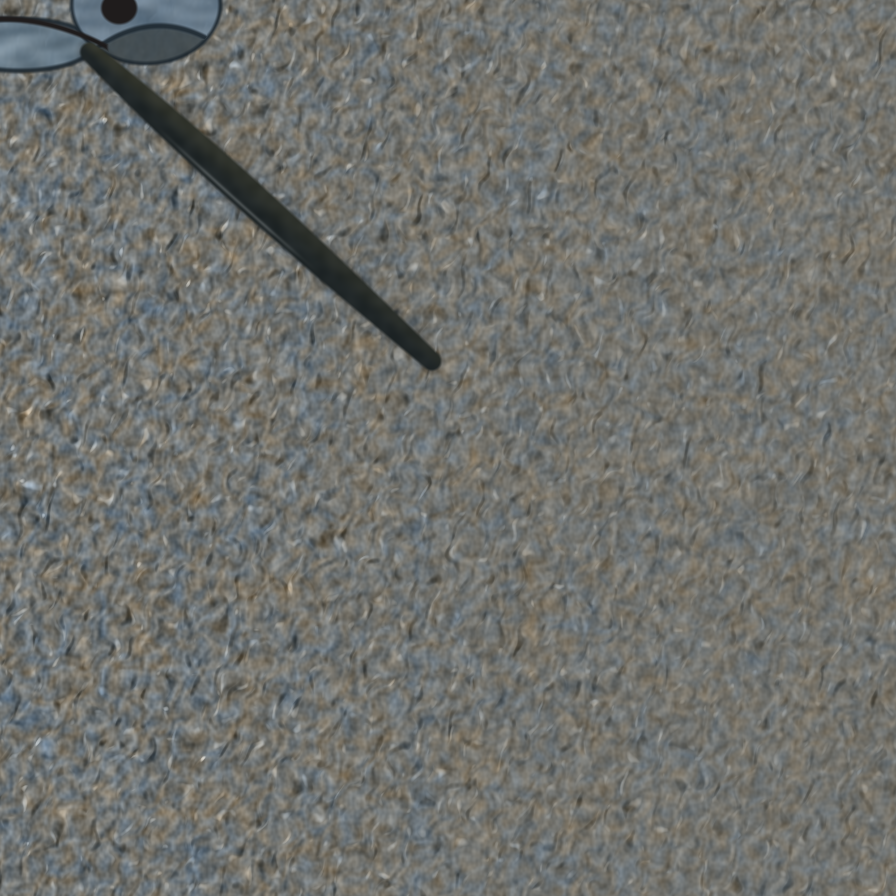
A Shadertoy shader for this texture:

```glsl
// Weathered granular stone in grey, tan and slate, with a dark tapered rod
// and two glassy rimmed ovals at the upper left. The grain is layered, warped
// gradient noise; the objects are soft distance functions laid over it.

vec2 hashDirection(vec2 cell) {
    vec3 p = fract(vec3(cell.xyx) * vec3(0.1031, 0.1030, 0.0973));
    p += dot(p, p.yzx + 33.33);
    float angle = 6.2832 * fract((p.x + p.y) * p.z);
    return vec2(cos(angle), sin(angle));
}

// Gradient noise, roughly -0.7 to 0.7
float noise(vec2 p) {
    vec2 i = floor(p), f = fract(p);
    vec2 u = f * f * f * (f * (f * 6.0 - 15.0) + 10.0);
    float a = dot(hashDirection(i), f);
    float b = dot(hashDirection(i + vec2(1, 0)), f - vec2(1, 0));
    float c = dot(hashDirection(i + vec2(0, 1)), f - vec2(0, 1));
    float d = dot(hashDirection(i + vec2(1, 1)), f - vec2(1, 1));
    return mix(mix(a, b, u.x), mix(c, d, u.x), u.y);
}

// Approximate distance to an ellipse
float ellipse(vec2 p, vec2 radii) {
    float k = length(p / radii);
    return k * (k - 1.0) / max(length(p / (radii * radii)), 0.001);
}

float cover(float dist) {
    return 1.0 - smoothstep(-0.0022, 0.0022, dist);
}

vec3 stone(vec2 uv) {
    // Uneven warping makes the chips curl and lean
    vec2 warp = vec2(noise(uv * 38.0 + 7.0), noise(uv * 38.0 + 61.0));
    vec2 p = uv + 0.010 * warp;
    p.x -= 0.22 * p.y;

    float chips = noise(p * vec2(78.0, 50.0));
    float grit = noise(p * vec2(135.0, 88.0) + 19.0);
    float fine = noise(uv * vec2(210.0, 170.0) + 43.0);
    float patches = noise(uv * 13.0 + 3.0) + 0.6 * noise(uv * 29.0 + 80.0);
    float contrast = mix(1.25, 0.80, smoothstep(0.0, 0.9, uv.x));

    float tone = 0.12 * chips + 0.12 * grit + 0.07 * fine + 0.025 * patches;
    float crevice = smoothstep(0.22, 0.55, noise(p * vec2(92.0, 44.0) + 130.0));
    float fleck = smoothstep(0.28, 0.60, noise(p * vec2(98.0, 62.0) + 210.0));
    tone += 0.15 * fleck - 0.13 * crevice;

    // Tan chips against slate blue ones
    float warmth = 0.045 * noise(uv * 48.0 + 150.0) + 0.035 * noise(uv * 16.0 + 95.0)
                 + 0.045 * noise(p * 85.0 + 300.0);
    warmth += 0.010 * (uv.x - 0.5) + 0.04 * fleck * noise(uv * 60.0);
    vec3 color = vec3(0.447, 0.450, 0.434) + contrast * tone;
    color += contrast * warmth * vec3(1.0, 0.05, -1.1);

    // Rare bright glints on the left side
    float glint = smoothstep(0.46, 0.62, noise(p * vec2(75.0, 55.0) + 410.0));
    return color + 0.28 * glint * (1.0 - smoothstep(0.1, 0.6, uv.x));
}

void drawGlass(inout vec3 color, vec2 uv) {
    vec3 rim = vec3(0.10, 0.14, 0.17);
    float sheen = noise(uv * vec2(22.0, 65.0));

    // Wide oval reaching past the left edge
    vec2 p = uv - vec2(0.022, 0.950);
    float lens = ellipse(p, vec2(0.082, 0.029));
    vec3 glass = vec3(0.39, 0.47, 0.53) + 0.20 * sheen;
    glass += 0.18 * exp(-pow((p.y + 0.006) / 0.008, 2.0)) * smoothstep(0.06, -0.02, p.x);
    color = mix(color, glass, 0.9 * cover(lens));
    color = mix(color, rim, 0.85 * cover(abs(lens) - 0.0025));

    // Taller oval cut off by the top edge, shaded along its lower arc
    p = uv - vec2(0.163, 0.995);
    lens = ellipse(p, vec2(0.083, 0.066));
    glass = vec3(0.41, 0.49, 0.56) + 0.16 * sheen;
    float arc = 0.971 - 5.0 * (uv.x - 0.178) * (uv.x - 0.178);
    glass = mix(glass, vec3(0.25, 0.29, 0.31), smoothstep(0.004, -0.006, uv.y - arc));
    color = mix(color, glass, 0.9 * cover(lens));
    float arcLine = max(abs(uv.y - arc) - 0.003, lens);
    color = mix(color, rim, 0.85 * cover(min(abs(lens) - 0.002, arcLine)));

    // Dark fitting and thin bridge between the ovals
    float fitting = ellipse(uv - vec2(0.133, 0.991), vec2(0.020, 0.018));
    float bridge = abs(uv.y - 0.979 + 2.2 * uv.x * uv.x) - 0.003;
    bridge = max(bridge, uv.x - 0.12);
    color = mix(color, vec3(0.12, 0.11, 0.11), cover(min(fitting, bridge)));
}

void drawRod(inout vec3 color, vec2 uv) {
    vec2 start = vec2(0.100, 0.942), axis = vec2(0.382, -0.345);
    vec2 p = uv - start;
    float along = clamp(dot(p, axis) / dot(axis, axis), 0.0, 1.0);
    float side = dot(p, normalize(vec2(0.345, 0.382)));
    float radius = 0.0105 + 0.0075 * sin(3.1416 * pow(along, 0.85));
    float dist = length(p - along * axis) - radius;

    // Faint contact shadow, then a dark body with an olive upper face
    color *= 1.0 - 0.16 * (1.0 - smoothstep(0.0, 0.008, dist));
    vec3 body = mix(vec3(0.12, 0.145, 0.15), vec3(0.20, 0.21, 0.175),
                    smoothstep(-0.5, 0.8, side / radius) * (1.0 - 0.5 * along));
    body += 0.035 * noise(uv * 60.0);
    float edgeLight = exp(-pow((side + 0.72 * radius) / 0.002, 2.0));
    body += 0.16 * edgeLight * smoothstep(0.2, 0.4, along) * smoothstep(0.7, 0.5, along);
    color = mix(color, body, cover(dist));
}

void mainImage(out vec4 fragColor, in vec2 fragCoord) {
    vec2 uv = fragCoord / iResolution.xy;
    vec3 color = stone(uv);
    drawGlass(color, uv);
    drawRod(color, uv);
    fragColor = vec4(clamp(color, 0.0, 1.0), 1.0);
}
```
